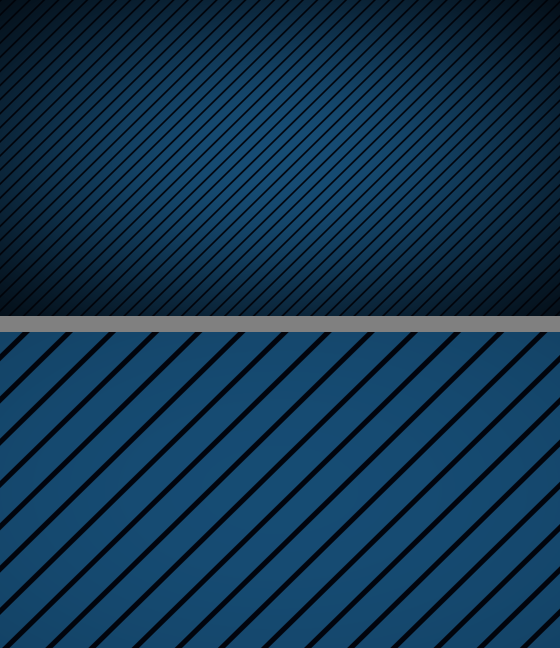
Top: the whole. Bottom: its middle third, enlarged.
Write a Shadertoy shader that draws this pattern.

```glsl
// Thin dark diagonal lines over blue stripes, dimmed by an oval vignette.
#define PERIOD 0.0455                       // horizontal step, in canvas heights
#define SLOPE 0.98                          // rise over run of the lines
#define PHASE 0.38                          // line offset, in periods
#define LINE_SHARE 0.17                     // line width, in periods
#define FALLOFF 0.73                        // vignette strength at the edges
#define FALLOFF_POWER 2.3                   // vignette roundness
#define STRIPE_COLOR vec3(0.086, 0.295, 0.440)
#define LINE_COLOR vec3(0.005, 0.016, 0.050)
#define SHADOW_TINT vec3(0.0, 0.002, 0.012)

// Signed distance to the nearest line edge, negative inside the line.
float lineDistance(vec2 p) {
    float cell = (p.x - p.y / SLOPE) / PERIOD - PHASE;
    float offset = abs(fract(cell + 0.5) - 0.5) - 0.5 * LINE_SHARE;
    return offset * PERIOD / length(vec2(1.0, 1.0 / SLOPE));
}

// Light falls off along ellipses that follow the canvas shape.
float vignette(vec2 p, float aspect) {
    float radius = length(2.0 * p / vec2(aspect, 1.0));
    return exp(-FALLOFF * pow(radius, FALLOFF_POWER));
}

void mainImage(out vec4 fragColor, in vec2 fragCoord) {
    vec2 p = (fragCoord - 0.5 * iResolution.xy) / iResolution.y;
    float light = vignette(p, iResolution.x / iResolution.y);
    float edge = 0.7 / iResolution.y;

    vec3 stripe = STRIPE_COLOR * light + SHADOW_TINT;
    vec3 ink = LINE_COLOR * mix(0.6, 1.0, light);
    float gap = smoothstep(-edge, edge, lineDistance(p));
    fragColor = vec4(mix(ink, stripe, gap), 1.0);
}
```
